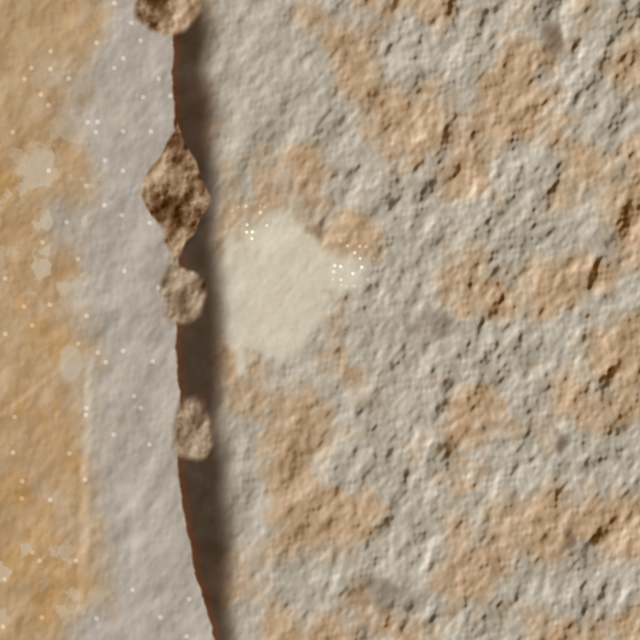
Give the GLSL for this texture, as a three.js fragment shader.

```glsl
// Weathered stone: a smooth ochre slab, a dark crack with lodged stones, and a rough wall with a pale patch.
varying vec2 vUv;

float hash(vec2 p) {
  vec3 q = fract(p.xyx * 0.1031);
  q += dot(q, q.yzx + 33.33);
  return fract((q.x + q.y) * q.z);
}

float noise(vec2 p) {
  vec2 i = floor(p), f = fract(p);
  f = f * f * (3.0 - 2.0 * f);
  return mix(mix(hash(i), hash(i + vec2(1, 0)), f.x),
             mix(hash(i + vec2(0, 1)), hash(i + vec2(1, 1)), f.x), f.y);
}

float fbm(vec2 p) {
  float sum = 0.0, gain = 0.5;
  for (int i = 0; i < 4; i++) {
    sum += gain * noise(p);
    p = mat2(0.8, 0.6, -0.6, 0.8) * p * 2.03 + 17.3;
    gain *= 0.54;
  }
  return sum;
}

// Height with grain leaning up and to the right
float relief(vec2 p, float scale) {
  vec2 q = vec2(0.9 * p.x - 0.44 * p.y, 0.3 * p.x + 0.62 * p.y);
  return fbm(q * scale + 40.0);
}

// Light falls from the upper left
float lighting(vec2 p, float scale) {
  return relief(p, scale) - relief(p + vec2(-0.0048, 0.0036), scale);
}

// Soft round mask, 1 inside and 0 outside
float blob(vec2 p, vec2 center, vec2 radius, float soft) {
  return 1.0 - smoothstep(1.0 - soft, 1.0 + soft, length((p - center) / radius));
}

float diamond(vec2 p, vec2 center, vec2 radius) {
  vec2 d = abs(p - center) / radius;
  return 1.0 - smoothstep(0.9, 1.05, d.x + d.y);
}

float scratch(vec2 p, vec2 a, vec2 b, float width) {
  vec2 d = b - a;
  float t = clamp(dot(p - a, d) / dot(d, d), 0.0, 1.0);
  return 1.0 - smoothstep(0.0, width, length(p - a - d * t));
}

// Scattered bright chips, one candidate per cell
float chips(vec2 p, float cells, float density) {
  vec2 id = floor(p * cells), f = fract(p * cells);
  vec2 center = 0.3 + 0.4 * vec2(hash(id + 3.1), hash(id + 8.7));
  return step(1.0 - density, hash(id)) * blob(f, center, vec2(0.25), 0.6);
}

vec3 slab(vec2 p) {
  float stain = fbm(p * 8.0 + 5.0);
  float ochre = 1.0 - smoothstep(0.07, 0.18, p.x + 0.22 * (stain - 0.45));
  vec3 col = mix(vec3(0.675, 0.635, 0.585), vec3(0.69, 0.57, 0.425), ochre);
  float rust = smoothstep(0.5, 0.7, fbm(p * 17.0 + 21.0));
  col = mix(col, vec3(0.71, 0.54, 0.32), 0.5 * rust * ochre);
  col += 0.09 * (fbm(p * 38.0) - 0.45) + 0.55 * lighting(p, 20.0);
  // Worn streaks and chalky flakes
  vec2 w = p + 0.008 * (noise(p * 30.0) - 0.5);
  float lines = scratch(w, vec2(0.128, 0.05), vec2(0.14, 0.45), 0.012)
              + 0.7 * scratch(w, vec2(0.09, 0.10), vec2(0.24, 0.25), 0.009)
              + 0.7 * scratch(w, vec2(0.0, 0.35), vec2(0.10, 0.43), 0.007);
  col += 0.07 * lines;
  float flakes = smoothstep(0.54, 0.68, fbm(p * 29.0 + 61.0));
  float zone = blob(p, vec2(0.09, 0.66), vec2(0.09, 0.12), 0.5)
             + blob(p, vec2(0.04, 0.09), vec2(0.08, 0.07), 0.5);
  float pebble = blob(w, vec2(0.111, 0.435), vec2(0.018, 0.028), 0.35);
  col = mix(col, vec3(0.79, 0.74, 0.66), 0.6 * min(flakes * (0.3 + zone) + pebble, 1.0));
  return col + 0.14 * chips(p, 70.0, 0.05);
}

vec3 wall(vec2 p) {
  float stain = fbm(p * 11.0 + 70.0) + 0.12 * (p.x - 0.6);
  vec3 col = mix(vec3(0.685, 0.645, 0.58), vec3(0.70, 0.59, 0.465), smoothstep(0.38, 0.64, stain));
  float rough = smoothstep(0.3, 0.75, p.x);
  float light = lighting(p, 23.0);
  col += light * mix(0.75, 1.25, rough) + 0.10 * (fbm(p * 55.0) - 0.45);
  col -= vec3(0.17, 0.18, 0.18) * smoothstep(0.05, 0.15, -light) * rough;
  // Deeper hollows
  vec2 w = p + 0.025 * (vec2(noise(p * 45.0), noise(p * 45.0 + 9.0)) - 0.5);
  float pits = blob(w, vec2(0.865, 0.935), vec2(0.018, 0.025), 0.7)
             + blob(w, vec2(0.878, 0.31), vec2(0.012, 0.016), 0.6)
             + 0.7 * blob(w, vec2(0.68, 0.49), vec2(0.035, 0.018), 0.7)
             + 0.8 * blob(w, vec2(0.885, 0.15), vec2(0.012, 0.024), 0.7)
             + 0.7 * blob(w, vec2(0.60, 0.07), vec2(0.045, 0.022), 0.7);
  col = mix(col, vec3(0.36, 0.29, 0.23), 0.6 * min(pits, 1.0));
  // Pale plaster patch with a lobe and a tail
  float patchMask = max(blob(w, vec2(0.425, 0.55), vec2(0.087, 0.115), 0.13),
                        blob(w, vec2(0.505, 0.578), vec2(0.062, 0.038), 0.35));
  patchMask = max(patchMask, scratch(w, vec2(0.365, 0.48), vec2(0.382, 0.42), 0.022));
  vec3 plaster = vec3(0.805, 0.765, 0.68) + 0.25 * light + 0.07 * (fbm(p * 40.0) - 0.45);
  col = mix(col, plaster, 0.93 * patchMask);
  float sparkle = blob(p, vec2(0.39, 0.65), vec2(0.03), 0.4) + blob(p, vec2(0.55, 0.59), vec2(0.035), 0.4);
  return col + 0.22 * sparkle * chips(p, 95.0, 0.4);
}

void main() {
  vec2 p = vUv;
  float bend = max(0.3 - p.y, 0.0) / 0.3;
  float left = 0.268 + 0.015 * (1.0 - p.y) + 0.05 * bend * bend + 0.014 * (fbm(vec2(p.y * 26.0, 2.0)) - 0.45);
  float right = 0.325 + 0.038 * (1.0 - p.y) + 0.012 * (noise(vec2(p.y * 18.0, 6.0)) - 0.5);
  // Crack: crisp slab edge on the left, soft shadow on the right
  float shade = 1.0 - smoothstep(right - 0.026, right + 0.02, p.x);
  vec3 gap = mix(vec3(0.33, 0.19, 0.11), vec3(0.25, 0.19, 0.145), smoothstep(left, left + 0.018, p.x));
  gap += 0.10 * (fbm(p * 35.0) - 0.45);
  vec3 col = mix(wall(p), gap, 0.94 * shade);
  col = mix(slab(p), col, smoothstep(left - 0.003, left + 0.003, p.x));
  // Lodged stones, rusty above and greyer below
  vec2 w = p + 0.016 * (vec2(noise(p * 34.0), noise(p * 34.0 + 5.0)) - 0.5);
  float stones = max(diamond(w, vec2(0.275, 0.695), vec2(0.055, 0.112)), blob(w, vec2(0.262, 0.99), vec2(0.048, 0.043), 0.12));
  float gritty = max(blob(w, vec2(0.287, 0.542), vec2(0.039, 0.043), 0.15), blob(w, vec2(0.301, 0.33), vec2(0.033, 0.048), 0.2));
  float grain = fbm(p * 32.0 + 90.0);
  vec3 stone = mix(vec3(0.36, 0.24, 0.15), vec3(0.66, 0.55, 0.43), smoothstep(0.28, 0.66, grain));
  stone = mix(stone, vec3(0.66, 0.60, 0.51), 0.45 * gritty) + 1.3 * lighting(p, 25.0);
  col = mix(col, stone, max(stones, gritty * 0.9));
  gl_FragColor = vec4(clamp(col, 0.0, 1.0), 1.0);
}
```
